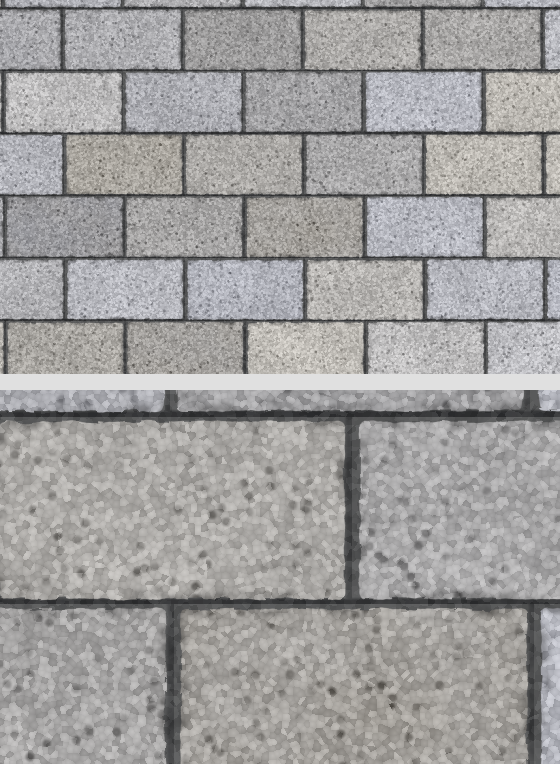
Top, the full canvas; bottom, a detail of the centre.
Write a WebGL 2 fragment shader that draws this texture.

```glsl
#version 300 es
precision highp float;
// Wall of pale concrete blocks in running bond with dark, narrow mortar joints.
// Each block is a rounded box with a rough rim and its own tone; cellular noise
// gives the coarse grain and pits, layered sines give the broad weathering.

uniform vec2 u_resolution;
out vec4 fragColor;

// Layout, in units of the canvas height
const vec2 PITCH = vec2(0.3208, 0.167);
const vec2 ORIGIN = vec2(0.174, 0.142);
const vec2 JOINT = vec2(0.0128, 0.0090);
const float COURSE_DRIFT = -0.0014;
const float LAYING_ERROR = 0.0022;
const float CORNER = 0.005;
const float RIM_ROUGHNESS = 0.0034;

// Surface
const float GRAIN_SCALE = 175.0;
const float PIT_SCALE = 85.0;
const float GRAIN_STRENGTH = 0.17;
const float PIT_STRENGTH = 0.23;

// Colours
const vec3 PALE = vec3(0.755, 0.755, 0.760);
const vec3 GREY = vec3(0.610, 0.610, 0.615);
const vec3 WARM = vec3(1.015, 0.995, 0.950);
const vec3 COOL = vec3(0.975, 0.985, 1.025);
const vec3 STAIN = vec3(0.460, 0.440, 0.405);
const vec3 MORTAR = vec3(0.345, 0.348, 0.350);
const vec3 SHADOW = vec3(0.175, 0.178, 0.185);

float hash(vec2 p) {
    vec3 q = fract(vec3(p.xyx) * 0.1031);
    q += dot(q, q.yzx + 33.33);
    return fract((q.x + q.y) * q.z);
}

vec2 hash2(vec2 p) {
    return vec2(hash(p), hash(p + 57.3));
}

// Distance to the nearest feature point, and a random value for its cell
vec2 cellular(vec2 p) {
    vec2 base = floor(p);
    vec2 nearest = vec2(9.0, 0.0);
    for (int y = -1; y <= 1; y++) {
        for (int x = -1; x <= 1; x++) {
            vec2 cell = base + vec2(x, y);
            float d = distance(p, cell + hash2(cell));
            if (d < nearest.x) nearest = vec2(d, hash(cell + 19.7));
        }
    }
    return nearest;
}

// Smooth blotches from rotated, warped sines, about -1 to 1
float layeredSines(vec2 p) {
    float sum = 0.0, amplitude = 0.5;
    for (int i = 0; i < 4; i++) {
        sum += amplitude * sin(p.x + 1.3 * sin(p.y)) * cos(p.y + 0.7 * sin(p.x));
        p = mat2(1.5, 1.1, -1.1, 1.5) * p + 2.7;
        amplitude *= 0.6;
    }
    return sum;
}

float roundedBox(vec2 p, vec2 halfSize, float radius) {
    vec2 q = abs(p) - halfSize + radius;
    return length(max(q, 0.0)) + min(max(q.x, q.y), 0.0) - radius;
}

void main() {
    vec2 p = gl_FragCoord.xy / u_resolution.y;
    float pixel = 1.0 / u_resolution.y;

    // Running bond: every second course moves by half a block
    vec2 grid = (p - ORIGIN) / PITCH;
    float course = floor(grid.y);
    grid.x -= 0.5 * mod(course, 2.0) + COURSE_DRIFT * course / PITCH.x;
    vec2 id = vec2(floor(grid.x), course);
    vec2 local = (fract(grid) - 0.5) * PITCH;
    vec2 halfSize = 0.5 * (PITCH - JOINT);
    vec2 placed = local - (hash2(id + 31.0) - 0.5) * LAYING_ERROR;

    // Noise shared by grain, pits and rims
    vec2 grain = cellular(p * GRAIN_SCALE);
    vec2 pit = cellular(p * PIT_SCALE + 40.0);
    float chip = layeredSines(p * 95.0);
    float blotch = layeredSines(p * 16.0 + 30.0 * hash2(id));
    float rim = roundedBox(placed, halfSize, CORNER);
    rim += RIM_ROUGHNESS * (0.45 * chip + 0.6 * pit.y * pit.y - 0.2);

    // Tone, tint and occasional staining of each block
    vec3 block = mix(GREY, PALE, sqrt(hash(id + 7.0)));
    block *= mix(COOL, WARM, hash(id + 13.0));
    float stained = smoothstep(0.82, 1.0, hash(id + 23.0));
    block = mix(block, STAIN, stained * (0.38 + 0.25 * blotch));
    block *= 1.0 + 0.065 * blotch;

    // Coarse grain, open pits and a grimy rim
    block += GRAIN_STRENGTH * (grain.y - 0.5) + 0.08 * (0.45 - grain.x);
    float hole = smoothstep(0.68, 0.95, pit.y) * (1.0 - smoothstep(0.15, 0.48, pit.x));
    block -= PIT_STRENGTH * hole * (0.75 + 0.5 * blotch);
    float grime = smoothstep(-0.011, 0.0, rim) * smoothstep(-0.3, 0.7, chip + blotch);
    block *= 1.0 - 0.28 * grime;

    // Recessed mortar, shaded below and to the right of each block
    float under = smoothstep(0.0, 0.004, -placed.y - halfSize.y + 0.002);
    float beside = smoothstep(0.0, 0.005, placed.x - halfSize.x + 0.001);
    float shade = clamp(max(under, 0.6 * beside) + 0.35 * chip, 0.0, 1.0);
    vec3 mortar = mix(MORTAR, SHADOW, 0.85 * shade) + 0.09 * (grain.y - 0.5);

    float cover = 1.0 - smoothstep(-0.75 * pixel, 0.75 * pixel, rim);
    fragColor = vec4(clamp(mix(mortar, block, cover), 0.0, 1.0), 1.0);
}
```
